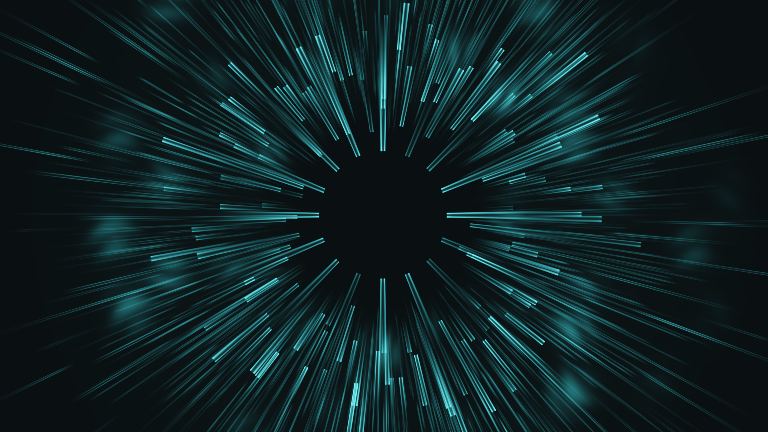
A Shadertoy shader for this background:

```glsl
// A burst of teal light shards around a dark round void, on near-black.
// Polar cells each hold one radial streak (random start, length, head end);
// layers of spokes, shards, needles and beams sit over soft cellular smoke.

const float TAU = 6.2831853;
const vec2  CENTER = vec2(0.4985, 0.502);      // fraction of the canvas
const vec3  BACKGROUND = vec3(0.040, 0.064, 0.070);
const vec3  TEAL = vec3(0.150, 0.66, 0.685);
const vec3  HIGHLIGHT = vec3(0.30, 0.22, 0.20);
const float VOID_RADIUS = 0.145;               // in canvas heights
const float SPOKE_COUNT = 16.0;
const int   SHARD_LAYERS = 3;
const int   NEEDLE_LAYERS = 7;
const int   BEAM_LAYERS = 4;
const float SMOKE_STRENGTH = 0.62;
const float EXPOSURE = 1.9;
const float CONTRAST = 1.25;

float hash(vec2 p) {
    vec3 q = fract(vec3(p.xyx) * 0.1031);
    q += dot(q, q.yzx + 33.33);
    return fract((q.x + q.y) * q.z);
}

// One ring of streaks. span = (first start, last start, min length, max length),
// style = (half width, angular jitter, chance of an outer head, head softness).
float streaks(float turn, float r, float count, float seed, vec4 span, vec4 style) {
    float cell = turn * count;
    float id = mod(floor(cell), count);
    float h1 = hash(vec2(id, seed));
    float h2 = hash(vec2(id + 37.0, seed + 5.0));
    float h3 = hash(vec2(id + 71.0, seed + 11.0));
    float h4 = hash(vec2(id + 113.0, seed + 17.0));
    float px = 1.0 / iResolution.y;

    // Position along the streak, zero at its bright head
    float start = mix(span.x, span.y, h1);
    float len = mix(span.z, span.w, h2 * h2);
    float t = (r - start) / len;
    if (h3 < style.z) t = 1.0 - t;
    float soft = max(style.w, px / len);
    float along = smoothstep(0.0, soft, t) * pow(max(1.0 - t, 0.0), 1.2);
    float cap = exp(-max(t, 0.0) * len / 0.006) * step(style.w, 0.1);

    // Position across it: a pair of bright edges that spreads outward
    float center = 0.5 + (h4 - 0.5) * style.y;
    float side = (fract(cell) - center) * TAU / count * r;
    float halfWidth = style.x * (0.45 + 0.55 * r / start);
    float body = 1.0 - smoothstep(-0.5 * px, 0.5 * px, abs(side) - max(halfWidth, 0.5 * px));
    body *= min(1.0, 2.0 * halfWidth / px);
    float strands = 0.5 - 0.5 * cos(side / halfWidth * 4.2 + (h4 - 0.5) * 1.6);
    float detail = clamp(halfWidth / px - 0.6, 0.0, 1.0);
    body *= mix(0.75, 0.16 + 1.05 * strands * strands, detail);
    float strength = 0.25 + 0.6 * h2 + 0.9 * h4 * h4 * h1;
    return body * along * (1.0 + 0.8 * cap) * strength;
}

// Cellular smoke: soft patches scattered over polar cells
float smoke(float turn, float r) {
    const float SECTORS = 30.0;
    vec2 p = vec2(turn * SECTORS, r * 9.0);
    vec2 base = floor(p);
    float sum = 0.0;
    for (int y = -1; y <= 1; y++) {
        for (int x = -1; x <= 1; x++) {
            vec2 c = base + vec2(x, y);
            vec2 key = vec2(mod(c.x, SECTORS), c.y);
            vec2 spot = c + 0.2 + 0.6 * vec2(hash(key + 3.7), hash(key + 19.1));
            vec2 d = p - spot;
            float power = pow(hash(key + 47.3), 6.0);
            sum += power * exp(-dot(d * d, vec2(8.0, 6.0)));
        }
    }
    float grain = 0.7 + 0.3 * sin(turn * TAU * 61.0 + 3.0 * sin(r * 23.0));
    return sum * grain;
}

void mainImage(out vec4 fragColor, in vec2 fragCoord) {
    vec2 p = (fragCoord - CENTER * iResolution.xy) / iResolution.y;
    float r = length(p);
    float angle = atan(p.y, p.x);
    float turn = fract(angle / TAU + 1.0);

    // Light thins out along the horizontal and toward the far corners
    float upright = abs(p.y) / max(r, 0.001);
    float reach = 1.0 - smoothstep(0.42, 1.0, r);
    float density = reach * mix(0.6, 1.0, smoothstep(0.0, 0.6, upright));
    float sway = 0.8 + 0.2 * sin(angle * 5.0 + 0.8) * sin(angle * 3.0 - 1.1);

    // Even spokes around the void
    float spokeTurn = fract(turn + 0.5 / SPOKE_COUNT);
    float light = 1.15 * streaks(spokeTurn, r, SPOKE_COUNT, 2.0,
        vec4(VOID_RADIUS, VOID_RADIUS + 0.002, 0.18, 0.34), vec4(0.0056, 0.0, 0.0, 0.01));

    // Square-ended shards
    for (int i = 0; i < SHARD_LAYERS; i++) {
        float k = float(i);
        light += 1.2 * density * streaks(fract(turn + 0.013 * k), r, 38.0 + 9.0 * k, 13.0 + 7.0 * k,
            vec4(0.19, 0.40, 0.08, 0.28), vec4(0.0046, 0.45, 0.55, 0.015));
    }
    // Thin needles
    for (int i = 0; i < NEEDLE_LAYERS; i++) {
        float k = float(i);
        light += 0.95 * density * sway * streaks(fract(turn + 0.007 * k), r, 60.0 + 17.0 * k, 41.0 + 9.0 * k,
            vec4(0.18, 0.55, 0.12, 0.42), vec4(0.0014, 0.6, 0.5, 0.2));
    }
    // Long beams running off the canvas
    for (int i = 0; i < BEAM_LAYERS; i++) {
        float k = float(i);
        light += 1.0 * sway * (1.0 - 0.6 * smoothstep(0.6, 1.05, r)) * streaks(fract(turn + 0.021 * k), r,
            23.0 + 7.0 * k, 83.0 + 13.0 * k, vec4(0.32, 0.80, 0.2, 0.5), vec4(0.0027, 0.6, 0.5, 0.3));
    }
    // Smoke and a faint halo, kept clear of the void
    float clearVoid = smoothstep(0.20, 0.34, r);
    light += clearVoid * (1.0 - smoothstep(0.5, 0.9, r)) * (SMOKE_STRENGTH * smoke(turn, r) + 0.02);

    float glow = 1.0 - exp(-EXPOSURE * pow(light, CONTRAST));
    vec3 color = BACKGROUND + TEAL * glow + HIGHLIGHT * pow(glow, 6.0);
    fragColor = vec4(color, 1.0);
}
```
